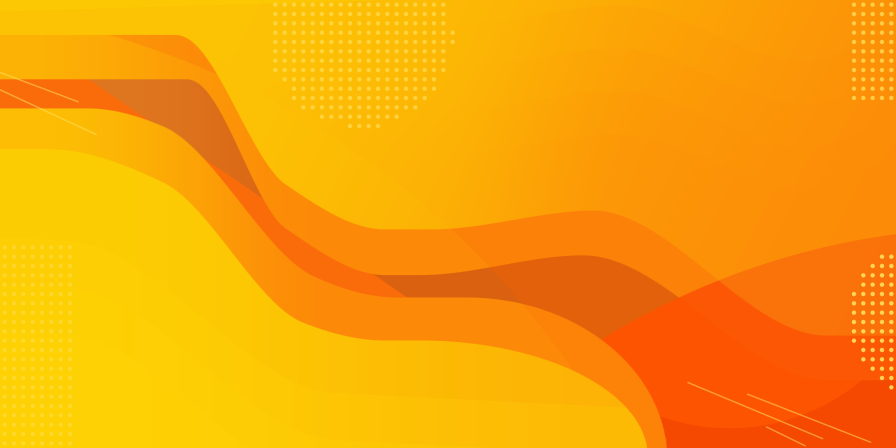
Reproduce this background procedurally as a Shadertoy shader.

```glsl
// Layered orange and yellow waves with halftone dot patches and thin slanted lines.

const vec3 YELLOW = vec3(0.99, 0.80, 0.01);
const vec3 AMBER  = vec3(0.99, 0.70, 0.02);
const vec3 ORANGE = vec3(0.99, 0.54, 0.03);
const vec3 EMBER  = vec3(0.98, 0.42, 0.04);
const vec3 RED    = vec3(0.99, 0.29, 0.00);
const vec3 BROWN  = vec3(0.85, 0.38, 0.06);
const vec3 PALE   = vec3(1.00, 0.88, 0.36);

// Antialiased coverage of the side where d is negative.
float fill(float d) {
    return clamp(0.5 - d / max(fwidth(d), 1e-5), 0.0, 1.0);
}

float disc(vec2 p, vec2 center, float radius) {
    return length(p - center) - radius;
}

float box(vec2 p, vec2 center, vec2 halfSize) {
    vec2 q = abs(p - center) - halfSize;
    return max(q.x, q.y);
}

// Smooth descent by depth between two x positions.
float slope(float x, float from, float to, float depth) {
    return depth * smoothstep(from, to, x);
}

// Quarter ellipse that curls down to a vertical end.
float curl(float x, float from, float width, float depth) {
    float u = clamp((x - from) / width, 0.0, 1.0);
    return depth * (1.0 - sqrt(1.0 - u * u));
}

float upperEdge(float x) {
    return 0.922 - slope(x, 0.391, 0.638, 0.234) - slope(x, 0.417, 0.859, 0.200)
         + slope(x, 0.964, 1.328, 0.042) - slope(x, 1.323, 1.844, 0.279);
}

float ribbonTop(float x) {
    return 0.823 - slope(x, 0.417, 0.638, 0.247) - slope(x, 0.443, 0.859, 0.190)
         + slope(x, 0.938, 1.302, 0.044) - slope(x, 1.302, 1.849, 0.279);
}

float ribbonBottom(float x) {
    return 0.758 - slope(x, 0.195, 0.885, 0.266) - slope(x, 0.365, 0.703, 0.156)
         - curl(x, 1.042, 0.448, 0.365);
}

float lowerEdge(float x) {
    return 0.667 - slope(x, 0.104, 0.859, 0.271) - slope(x, 0.365, 0.677, 0.156)
         - curl(x, 0.938, 0.508, 0.260);
}

float skyWave(float x) {
    return slope(x, 1.05, 1.38, 0.035) - slope(x, 1.38, 1.80, 0.125)
         + slope(x, 1.80, 2.12, 0.120);
}

// Center of the dot cell that holds p.
vec2 cellCenter(vec2 p, float pitch) {
    return (floor(p / pitch) + 0.5) * pitch;
}

float line(vec2 p, vec2 a, vec2 b, float halfWidth, float pixel) {
    vec2 ab = b - a;
    float t = clamp(dot(p - a, ab) / dot(ab, ab), 0.0, 1.0);
    float d = length(p - a - ab * t) - halfWidth;
    return 1.0 - smoothstep(-0.5 * pixel, pixel, d);
}

void mainImage(out vec4 fragColor, in vec2 fragCoord) {
    vec2 p = fragCoord / iResolution.y;
    float pixel = 1.0 / iResolution.y;
    float sweep = fill(-disc(p, vec2(-0.286, -0.901), 1.898));
    float hill = fill(disc(p, vec2(2.219, -1.169), 1.661));

    // Sky gradient with faint stacked waves
    vec3 color = mix(mix(YELLOW, AMBER, 0.4), ORANGE, smoothstep(0.5, 2.5, p.x + 0.5 * (1.0 - p.y)));
    color = mix(color, YELLOW, 0.5 * fill(0.974 + 0.03 * p.x - p.y));
    for (int i = 0; i < 4; i++) {
        float edge = 0.953 - 0.096 * float(i) + skyWave(p.x);
        color = mix(color, ORANGE, 0.13 * smoothstep(1.0, 1.45, p.x) * fill(p.y - edge));
    }
    color = mix(color, ORANGE, 0.06 * sweep * smoothstep(0.9, 0.6, p.y));
    color = mix(color, EMBER, 0.8 * hill);

    // Upper band, dark ribbon and red hill
    vec3 band = mix(mix(AMBER, ORANGE, smoothstep(0.0, 0.75, p.x)), EMBER, 0.3 * sweep);
    band = mix(band, mix(EMBER, RED, 0.6), hill);
    color = mix(color, band, fill(p.y - upperEdge(p.x)));
    float leftCut = fill(p.x - 0.195 - 1.46 * (0.825 - p.y));
    vec3 ribbon = mix(BROWN, vec3(0.89, 0.38, 0.04), sweep);
    ribbon = mix(ribbon, vec3(0.87, 0.46, 0.12), smoothstep(0.75, 0.3, p.x));
    ribbon = mix(ribbon, EMBER, leftCut);
    float bowl = fill(disc(p, vec2(1.628, 0.505), 0.461));
    ribbon = mix(ribbon, mix(RED * 0.97, RED + vec3(0.0, 0.04, 0.0), bowl), hill);
    color = mix(color, ribbon, fill(p.y - ribbonTop(p.x)));

    // Lower band and yellow foreground
    vec3 lowerBand = mix(mix(YELLOW, AMBER, 0.6), ORANGE, smoothstep(0.1, 0.75, p.x));
    lowerBand = mix(lowerBand, EMBER, 0.25 * sweep);
    color = mix(color, lowerBand, fill(p.y - ribbonBottom(p.x)));
    vec3 ground = mix(YELLOW, AMBER, smoothstep(0.2, 1.4, p.x));
    for (int i = 0; i < 3; i++) {
        float edge = 0.47 - 0.105 * float(i) - slope(p.x, 0.15, 0.75, 0.31) - 0.05 * p.x;
        ground = mix(ground, vec3(1.0, 0.84, 0.02), 0.2 * fill(p.y - edge));
    }
    color = mix(color, ground, fill(p.y - lowerEdge(p.x)));

    // Halftone patches, cut by whole cells
    float pitch = 1.0 / 48.0;
    vec2 cell = cellCenter(p, pitch);
    float dot_ = 1.0 - smoothstep(-0.7 * pixel, 0.7 * pixel, disc(p, cell, 0.0048));
    float patches = 0.65 * step(disc(cell, vec2(0.805, 0.922), 0.207), 0.0);
    patches += 0.75 * step(box(cell, vec2(1.95, 0.89), vec2(0.06, 0.115)), 0.0);
    patches += 0.9 * step(disc(cell, vec2(2.07, 0.289), 0.175), 0.0);
    patches += 0.45 * step(box(cell, vec2(0.085, 0.22), vec2(0.08, 0.23)), 0.0);
    color = mix(color, PALE, dot_ * patches);

    // Thin slanted lines
    float lines = line(p, vec2(-0.02, 0.846), vec2(0.174, 0.773), 0.001, pixel);
    lines += line(p, vec2(-0.02, 0.809), vec2(0.214, 0.700), 0.001, pixel);
    lines += line(p, vec2(1.536, 0.146), vec2(1.836, 0.021), 0.001, pixel);
    lines += line(p, vec2(1.669, 0.120), vec2(1.943, 0.013), 0.001, pixel);
    lines += line(p, vec2(1.711, 0.047), vec2(1.797, 0.005), 0.001, pixel);
    color = mix(color, PALE, 0.55 * min(lines, 1.0));
    fragColor = vec4(color, 1.0);
}
```
